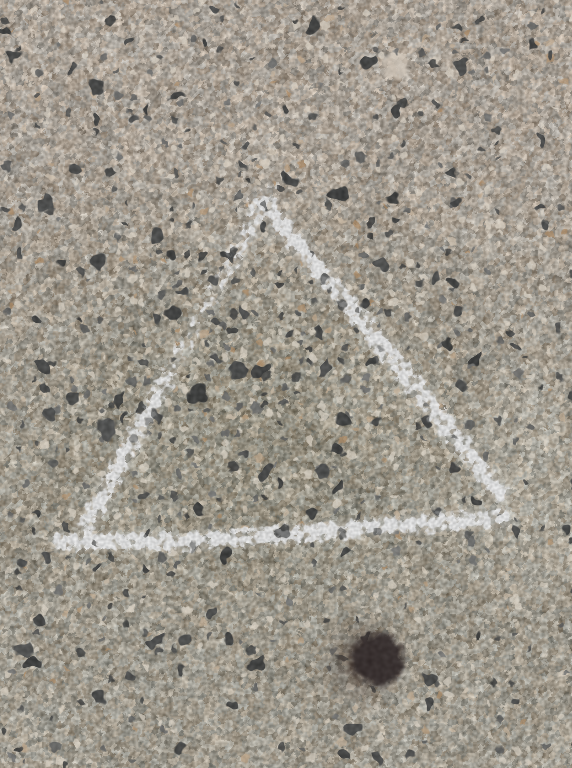
Write a Shadertoy shader that draws this texture.

```glsl
// Speckled concrete paving with a worn chalk triangle and a round dark stain.

const vec3 TOP_TONE = vec3(0.655, 0.622, 0.580);
const vec3 LOW_TONE = vec3(0.618, 0.598, 0.552);
const vec3 OLIVE_TONE = vec3(0.580, 0.562, 0.505);
const vec3 STONE_TONE = vec3(0.225, 0.230, 0.230);
const vec3 PALE_TONE = vec3(0.860, 0.830, 0.780);
const vec3 RUST_TONE = vec3(0.670, 0.530, 0.380);
const vec3 CHALK_TONE = vec3(0.865, 0.868, 0.872);
const vec3 STAIN_TONE = vec3(0.205, 0.175, 0.175);
const vec2 APEX = vec2(0.343, 0.735);
const vec2 RIGHT_BEND = vec2(0.490, 0.560);
const vec2 RIGHT_END = vec2(0.650, 0.359);
const vec2 LEFT_END = vec2(0.111, 0.314);
const vec2 BASE_START = vec2(0.080, 0.294);
const vec2 BASE_BEND = vec2(0.247, 0.295);
const vec2 BASE_END = vec2(0.655, 0.326);
const vec2 STAIN_CENTER = vec2(0.492, 0.141);
const vec2 CHIP_CENTER = vec2(0.515, 0.915);
const float STAIN_RADIUS = 0.034;
const float CHALK_WIDTH = 0.0165;
const float GRAIN_CELL = 0.0070;
const float EDGE_SOFTNESS = 0.0014;

vec2 hash2(vec2 p) {
    vec3 q = fract(p.xyx * vec3(0.1031, 0.1030, 0.0973));
    q += dot(q, q.yzx + 33.33);
    return fract((q.xx + q.yz) * q.zy);
}

float corner(vec2 cell, vec2 offset) {
    float angle = 6.2832 * hash2(cell).x;
    return dot(vec2(cos(angle), sin(angle)), offset);
}

// Gradient noise, roughly -0.7 to 0.7
float noise(vec2 p) {
    vec2 i = floor(p), f = fract(p);
    vec2 u = f * f * f * (f * (f * 6.0 - 15.0) + 10.0);
    vec2 e = vec2(1.0, 0.0);
    return mix(mix(corner(i, f), corner(i + e, f - e), u.x),
               mix(corner(i + e.yx, f - e.yx), corner(i + 1.0, f - 1.0), u.x), u.y);
}

float fbm(vec2 p) {
    return noise(p) + 0.5 * noise(p * 2.03 + 17.0) + 0.25 * noise(p * 4.1 + 41.0);
}

float blob(vec2 p, vec2 center, vec2 size) {
    vec2 v = (p - center) / size;
    return exp(-dot(v, v));
}

// Stones gather around the middle of the slab
float density(vec2 p) {
    return 0.48 + 0.95 * blob(p, vec2(0.33, 0.53), vec2(0.30, 0.24));
}

// Scattered angular stones: x = coverage, y = random value of the stone
vec2 stones(vec2 p, float cell, float chance, float seed, float soft) {
    vec2 q = p / cell + 0.2 * vec2(noise(p / cell * 3.0 + seed), noise(p / cell * 3.0 - seed));
    vec2 base = floor(q), result = vec2(0.0);
    for (int y = -1; y <= 1; y++)
    for (int x = -1; x <= 1; x++) {
        vec2 id = base + vec2(x, y);
        vec2 pick = hash2(id + seed), place = hash2(id + seed + 57.0), shape = hash2(id + seed + 113.0);
        if (pick.x > chance * density(id * cell)) continue;
        vec2 v = q - id - 0.5 - 0.7 * (place - 0.5);
        float c = cos(6.2832 * pick.y), s = sin(6.2832 * pick.y);
        v = mat2(c, s, -s, c) * v;
        v.y *= mix(1.0, 2.2, shape.y);
        float facet = max(abs(v.x) * 0.87 + v.y * 0.5, -v.y);
        float d = (mix(length(v), facet, 0.35) - mix(0.17, 0.36, shape.x * shape.x)) * cell;
        float cover = 1.0 - smoothstep(-soft, soft, d);
        if (cover > result.x) result = vec2(cover, place.x);
    }
    return result;
}

// Random tone of the nearest sand grain
vec2 grain(vec2 p) {
    vec2 base = floor(p), tone = vec2(0.0);
    float nearest = 9.0;
    for (int y = -1; y <= 1; y++)
    for (int x = -1; x <= 1; x++) {
        vec2 id = base + vec2(x, y), h = hash2(id + 211.0);
        float d = length(p - id - h);
        if (d < nearest) { nearest = d; tone = hash2(id + 307.0); }
    }
    return tone - 0.5;
}

// Chalk stroke: x = position along it, y = strength across it
vec2 stroke(vec2 p, vec2 a, vec2 b) {
    vec2 ab = b - a;
    float t = clamp(dot(p - a, ab) / dot(ab, ab), 0.0, 1.0);
    return vec2(t, 1.0 - smoothstep(0.15, 1.2, length(p - a - ab * t) / CHALK_WIDTH));
}

void mainImage(out vec4 fragColor, in vec2 fragCoord) {
    vec2 p = fragCoord / iResolution.y;
    float soft = max(EDGE_SOFTNESS, 0.8 / iResolution.y);

    // Cement and sand
    vec3 color = mix(LOW_TONE, TOP_TONE, smoothstep(0.35, 0.85, p.y));
    color = mix(color, OLIVE_TONE, 0.8 * blob(p, vec2(0.33, 0.44), vec2(0.24, 0.22)));
    color += 0.035 * fbm(p * 9.0) + 0.06 * blob(p, vec2(0.69, 0.38), vec2(0.07, 0.13));
    vec2 sand = grain(p / GRAIN_CELL + 0.5 * noise(p * 300.0));
    color += 0.17 * sand.x + sand.y * vec3(0.035, 0.0, -0.03);
    color += 0.18 * noise(p * 210.0) + 0.12 * noise(p * 95.0 + 9.0);

    // Pale and rusty pebbles, then dark stones
    vec2 pebble = stones(p, 0.018, 0.38, 401.0, soft);
    vec3 pebbleTone = mix(PALE_TONE, RUST_TONE, smoothstep(0.70, 0.98, pebble.y));
    color = mix(color, pebbleTone, 0.68 * pebble.x);
    float chip = length((p - CHIP_CENTER) * vec2(1.0, 0.85)) + 0.016 * noise(p * 60.0);
    color = mix(color, vec3(0.82, 0.78, 0.73), 0.75 * (1.0 - smoothstep(0.012, 0.020, chip)));
    vec2 small = stones(p, 0.020, 0.27, 83.0, soft);
    vec2 large = stones(p, 0.036, 0.29, 19.0, soft);
    vec3 darkTone = STONE_TONE + 0.08 * noise(p * 160.0);
    color = mix(color, darkTone + 0.22 * small.y, 0.86 * small.x);
    color = mix(color, darkTone + 0.08 * large.y, 0.95 * large.x);

    // Broken chalk catches on the raised grains
    vec2 left = stroke(p, APEX, LEFT_END);
    float right = max(stroke(p, APEX, RIGHT_BEND).y, stroke(p, RIGHT_BEND, RIGHT_END).y);
    float base = max(stroke(p, BASE_START, BASE_BEND).y, stroke(p, BASE_BEND, BASE_END).y);
    float worn = mix(0.62, 0.92, smoothstep(0.42, 0.60, left.x));
    worn *= 1.0 - 0.5 * blob(vec2(left.x, 0.0), vec2(0.36, 0.0), vec2(0.13));
    float chalk = max(max(right, left.y * worn), base);
    chalk = max(chalk, 0.85 * blob(p, APEX, vec2(0.024)));
    float tooth = 0.9 * noise(p * 130.0 + 5.0) + 0.65 * noise(p * 62.0) + 0.35 * sand.x;
    float cover = smoothstep(0.26, 0.80, 0.84 * chalk + 0.9 * tooth) * smoothstep(0.02, 0.3, chalk);
    cover = max(cover, 0.30 * chalk) * (1.0 - 0.65 * max(large.x, small.x));
    color = mix(color, CHALK_TONE + 0.14 * noise(p * 240.0), 0.93 * cover);

    // Stain with a brown smear on its left
    float radius = length(p - STAIN_CENTER) + 0.007 * fbm(p * 55.0);
    float smear = blob(p, STAIN_CENTER - vec2(0.020, 0.003), vec2(0.036, 0.040));
    color = mix(color, vec3(0.27, 0.22, 0.19), 0.85 * smear * (0.8 + 0.8 * noise(p * 130.0)));
    float stain = 1.0 - smoothstep(STAIN_RADIUS - 0.007, STAIN_RADIUS + 0.006, radius);
    color = mix(color, STAIN_TONE + 0.05 * noise(p * 140.0), 0.94 * stain);

    fragColor = vec4(clamp(color, 0.0, 1.0), 1.0);
}
```
